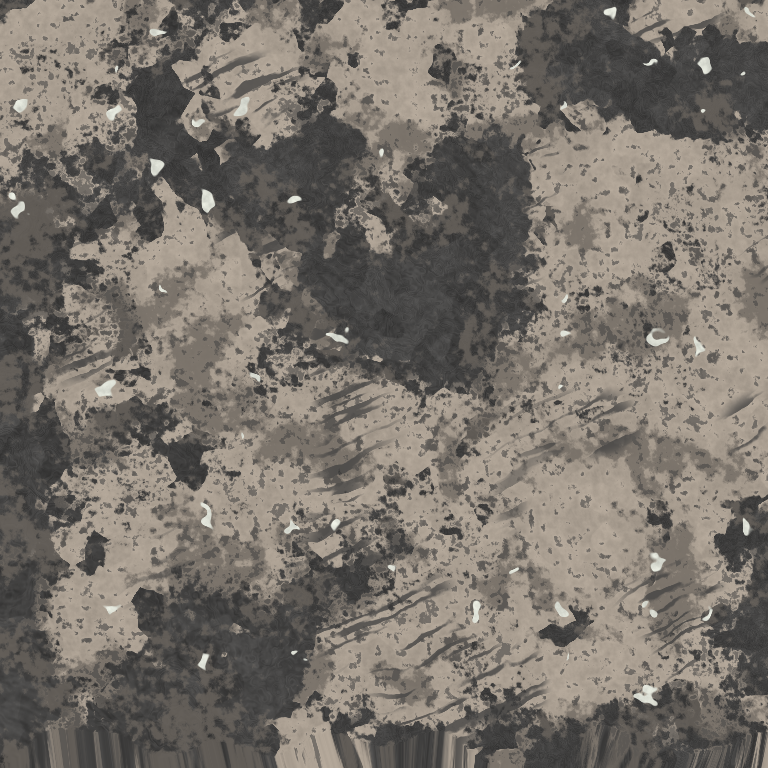
Give the GLSL for this texture, as a three.js fragment shader.

```glsl
varying vec2 vUv;

const vec3 CHARCOAL = vec3(0.27, 0.267, 0.264);
const vec3 WORN = vec3(0.42, 0.395, 0.367);
const vec3 STONE = vec3(0.675, 0.63, 0.577);
const vec3 FLAKE = vec3(0.86, 0.87, 0.83);
const vec2 PATCH_SCALE = vec2(8.0, 6.6);
const float STONE_LEVEL = 0.495;
const float CHIP_SCALE = 34.0;
const float CHIP_SHARPNESS = 45.0;
const float CHIP_RELIEF = 0.17;
const float GRAIN_SCALE = 120.0;
const float SCRATCH_ANGLE = 0.45;
const float FLAKE_SCALE = 17.0;
const float FLAKE_SHARE = 0.11;
const float SMEAR_HEIGHT = 0.065;

float hash(vec2 p) {
  return fract(sin(dot(p, vec2(127.1, 311.7))) * 43758.5453);
}

vec2 hash2(vec2 p) {
  return vec2(hash(p), hash(p + 57.3));
}

mat2 rotation(float a) {
  return mat2(cos(a), sin(a), -sin(a), cos(a));
}

float noise(vec2 p) {
  vec2 i = floor(p), f = fract(p);
  f = f * f * (3.0 - 2.0 * f);
  return mix(mix(hash(i), hash(i + vec2(1.0, 0.0)), f.x),
             mix(hash(i + vec2(0.0, 1.0)), hash(i + 1.0), f.x), f.y);
}

float fbm(vec2 p) {
  float sum = 0.0, amp = 0.52;
  for (int i = 0; i < 5; i++) {
    sum += amp * noise(p);
    p = rotation(0.6) * p * 2.03 + 17.0;
    amp *= 0.5;
  }
  return sum;
}

// Angular fragments: one random value per cell, joined by narrow smooth seams
float chips(vec2 p) {
  vec2 cell = floor(p), f = fract(p);
  float sum = 0.0, total = 0.0;
  for (int y = -1; y <= 1; y++) {
    for (int x = -1; x <= 1; x++) {
      vec2 o = vec2(float(x), float(y));
      vec2 d = o + hash2(cell + o) - f;
      float w = exp(-CHIP_SHARPNESS * length(d));
      sum += w * hash(cell + o + 91.0);
      total += w;
    }
  }
  return sum / max(total, 1e-30);
}

// Sparse, ragged pale flakes
float flakes(vec2 p) {
  vec2 q = p * FLAKE_SCALE;
  q += 0.35 * (vec2(noise(p * 75.0), noise(p * 75.0 + 31.0)) - 0.5);
  vec2 cell = floor(q);
  vec2 d = fract(q) - 0.35 - 0.3 * hash2(cell + 5.0);
  d = rotation(6.28 * hash(cell + 8.0)) * d * vec2(1.0, 1.7);
  float radius = mix(0.09, 0.24, pow(hash(cell + 13.0), 2.0));
  float present = step(hash(cell + 23.0), FLAKE_SHARE);
  return present * (1.0 - smoothstep(radius - 0.03, radius + 0.03, length(d)));
}

// Pull the lowest band into fanned streaks
vec2 smear(vec2 p) {
  float limit = SMEAR_HEIGHT * noise(vec2(p.x * 14.0, 3.0));
  float depth = max(limit - p.y, 0.0);
  return vec2(p.x + depth * (noise(vec2(p.x * 9.0, 7.0)) - 0.5), max(p.y, limit));
}

void main() {
  vec2 p = smear(vUv);
  vec2 warp = vec2(fbm(p * 13.0), fbm(p * 13.0 + 40.0)) - 0.5;
  vec2 q = p + 0.07 * warp;

  // Patches with edges that vary from cut to crumbling
  float chip = chips((p + 0.025 * warp) * CHIP_SCALE);
  float grain = fbm(p * GRAIN_SCALE) - 0.5;
  float crumble = smoothstep(0.35, 0.7, noise(p * 8.0 + 60.0));
  float height = fbm(q * PATCH_SCALE + 4.0) + CHIP_RELIEF * (chip - 0.5) - STONE_LEVEL;
  float softness = mix(0.012, 0.055, crumble);
  float stone = smoothstep(-softness, softness, height + grain * mix(0.08, 0.5, crumble));

  // Slanted scratches in scattered groups
  vec2 along = rotation(-SCRATCH_ANGLE) * (p + 0.03 * warp);
  float scratch = smoothstep(0.62, 0.8, noise(along * vec2(16.0, 170.0)) + 0.25 * grain);
  scratch *= smoothstep(0.52, 0.72, noise(p * 9.0 + 22.0));

  // Worn stains and dark pits on the stone
  float stain = smoothstep(0.5, 0.67, fbm(q * 17.0 + 80.0) + 0.55 * grain);
  float pits = smoothstep(0.14, 0.25, grain + 0.06 * crumble);
  vec3 stoneColor = STONE * (1.0 + 0.22 * grain + 0.07 * (chip - 0.5));
  stoneColor = mix(stoneColor, WORN, 0.75 * stain);
  stoneColor = mix(stoneColor, CHARCOAL, max(0.8 * scratch, 0.6 * pits));

  // Fibrous charcoal with dusty areas
  vec2 fibreUv = rotation(0.7 + 2.0 * warp.x) * p;
  float fibre = noise(fibreUv * vec2(75.0, 230.0)) - 0.5;
  float dust = smoothstep(0.5, 0.68, fbm(q * 14.0 + 120.0) + 0.6 * grain);
  vec3 darkColor = CHARCOAL * (1.0 + 0.24 * fibre + 0.3 * grain + 0.2 * (chip - 0.5));
  darkColor = mix(darkColor, WORN, 0.75 * dust);

  vec3 color = mix(darkColor, stoneColor, stone);
  color = mix(color, FLAKE * (1.0 + 0.25 * grain), flakes(p));
  gl_FragColor = vec4(color, 1.0);
}
```
